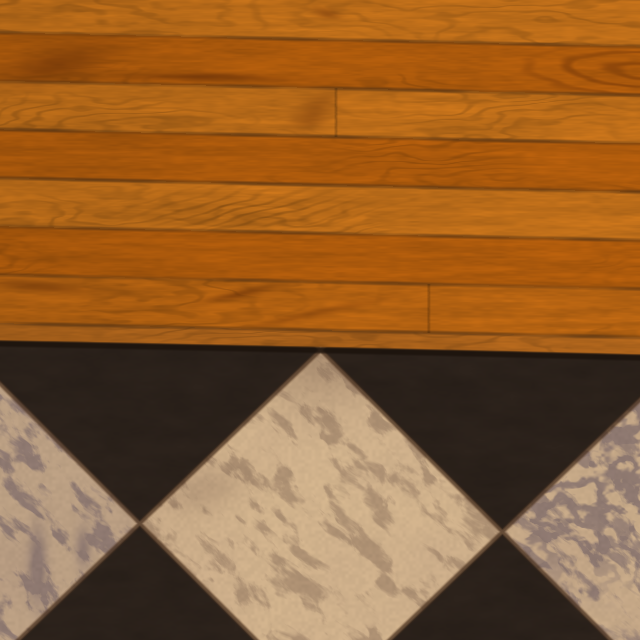
This texture is drawn by a three.js fragment shader. Its source:

```glsl
// Draws honey-coloured floorboards meeting a diagonal checker of dark and marble tiles.
varying vec2 vUv;

const float PLANK_HEIGHT = 0.0757;
const float FLOOR_TILT = 0.022;

float hash(vec2 p) {
  vec3 q = fract(vec3(p.xyx) * 0.1031);
  q += dot(q, q.yzx + 33.33);
  return fract((q.x + q.y) * q.z);
}

float noise(vec2 p) {
  vec2 cell = floor(p);
  vec2 f = fract(p);
  f = f * f * (3.0 - 2.0 * f);
  float low = mix(hash(cell), hash(cell + vec2(1.0, 0.0)), f.x);
  float high = mix(hash(cell + vec2(0.0, 1.0)), hash(cell + 1.0), f.x);
  return mix(low, high, f.y);
}

float fbm(vec2 p) {
  float sum = 0.0;
  float gain = 0.53;
  for (int i = 0; i < 4; i++) {
    sum += gain * noise(p);
    p = p * 2.03 + 17.3;
    gain *= 0.5;
  }
  return sum;
}

// Soft elongated mark, tilted by slope.
float streak(vec2 p, vec2 center, vec2 radius, float slope) {
  vec2 d = p - center;
  d.y -= slope * d.x;
  d /= radius;
  return exp(-dot(d, d));
}

// Narrow dark rings where a rising field crosses whole numbers.
float rings(float field) {
  float d = abs(fract(field) - 0.5);
  return smoothstep(0.22, 0.48, d);
}

vec3 wood(vec2 p) {
  float across = (p.y + FLOOR_TILT * p.x - 0.495) / PLANK_HEIGHT;
  float row = floor(across);
  float v = fract(across);
  float joint = row == 4.0 ? 0.525 : (row == 0.0 ? 0.67 : 2.0);
  float board = row + 20.0 + 13.0 * step(joint, p.x);

  // Base tone alternates between boards.
  float pale = row < 0.0 ? 0.55 : 1.0 - mod(row, 2.0);
  pale *= row == 0.0 ? 0.4 : 1.0;
  vec3 color = mix(vec3(0.645, 0.335, 0.045), vec3(0.71, 0.41, 0.095), pale);
  color = mix(color, vec3(0.61, 0.36, 0.12), 0.6 * step(across, 0.0));

  // Long fibres and curved growth rings.
  vec2 seed = vec2(board * 7.1, board * 3.7);
  float fibre = fbm(p * vec2(9.0, 130.0) + seed);
  float fine = noise(p * vec2(60.0, 330.0) + seed);
  float warp = fbm(p * vec2(4.5, 19.0) + seed);
  float arch = rings(warp * 7.0 + v * 1.5 - p.x * 4.0);
  float patches = smoothstep(0.35, 0.7, noise(p * vec2(4.0, 9.0) + seed));
  color *= 0.86 + 0.21 * fibre + 0.07 * fine;
  color *= 1.0 - arch * patches * (0.07 + 0.08 * fibre);

  // Sloping grain on the third board.
  float slopeZone = streak(p, vec2(0.39, 0.672), vec2(0.17, 0.028), 0.0);
  color *= 1.0 - 0.16 * slopeZone * rings((p.y - p.x * 0.3) * 75.0 + warp * 3.0);

  // Dark figure and stains.
  vec2 q = p + vec2(0.0, 0.012 * (warp - 0.5));
  float dark = 0.85 * streak(q, vec2(0.32, 0.876), vec2(0.11, 0.006), -0.02);
  dark += 0.65 * streak(q, vec2(0.09, 0.90), vec2(0.075, 0.025), 0.25);
  dark += 0.6 * streak(q, vec2(0.51, 0.978), vec2(0.02, 0.007), -0.2);
  dark += 0.65 * streak(q, vec2(0.375, 0.54), vec2(0.05, 0.006), 0.18);
  dark += 0.65 * streak(q, vec2(0.06, 0.555), vec2(0.06, 0.007), -0.08);
  dark += 0.45 * streak(q, vec2(0.49, 0.509), vec2(0.09, 0.006), 0.2);
  dark += 0.5 * streak(q, vec2(0.49, 0.825), vec2(0.03, 0.022), 0.5);
  float eye = length((p - vec2(1.02, 0.887)) * vec2(1.0, 5.0));
  dark += 0.55 * rings(eye * 15.0 + warp * 2.0) * smoothstep(0.27, 0.12, eye);
  color = mix(color, vec3(0.36, 0.16, 0.025), clamp(dark, 0.0, 1.0) * (0.45 + 0.5 * fibre));

  // Worn seams and butt joints.
  float seam = min(v, 1.0 - v) * PLANK_HEIGHT;
  float wear = 0.3 + 0.45 * noise(vec2(p.x * 13.0, floor(across + 0.5) * 5.0));
  color = mix(color, vec3(0.34, 0.20, 0.07), wear * (1.0 - smoothstep(0.0005, 0.005, seam)));
  color *= 1.0 - 0.2 * (1.0 - smoothstep(0.0, 0.004, abs(p.x - joint)));
  return color * (0.98 + 0.07 * smoothstep(0.0, 0.6, p.x));
}

vec3 marble(vec2 p) {
  float cloud = fbm(p * 9.0 + 4.0);
  vec2 along = vec2(p.x - p.y, p.x + p.y);
  float fleck = fbm(along * vec2(19.0, 42.0) + cloud * 2.0);
  float rightTile = smoothstep(0.77, 0.82, p.x);
  float leftTile = 1.0 - smoothstep(0.2, 0.23, p.x);
  vec3 color = mix(vec3(0.78, 0.66, 0.53), vec3(0.84, 0.72, 0.56), cloud);
  float gray = 0.65 * smoothstep(0.48, 0.72, fleck);
  gray += 0.65 * streak(p, vec2(0.5, 0.44), vec2(0.10, 0.07), 0.0);
  gray += 0.4 * streak(p, vec2(0.32, 0.235), vec2(0.06, 0.035), 0.2);
  gray += 0.28 * leftTile;
  gray += 0.8 * streak(p, vec2(0.055 + 0.008 * cloud, 0.115), vec2(0.013, 0.055), 0.0);
  gray += 0.6 * streak(p, vec2(0.13, 0.145), vec2(0.012, 0.03), 0.0);
  float vein = 1.0 - smoothstep(0.03, 0.13, abs(fbm(p * vec2(20.0, 28.0) + cloud) - 0.5));
  gray += rightTile * (0.12 + 0.75 * vein * smoothstep(0.02, 0.2, p.y));
  vec3 vein_color = mix(vec3(0.61, 0.50, 0.40), vec3(0.53, 0.45, 0.43), max(rightTile, leftTile));
  return mix(color, vein_color, clamp(gray, 0.0, 0.9)) * (0.97 + 0.05 * noise(p * 190.0));
}

// Oblique tile coordinates: whole numbers lie on the tile edges.
vec2 tileSpace(vec2 p, vec2 corner, vec2 u, vec2 v) {
  vec2 q = p - corner;
  return vec2(q.x * v.y - q.y * v.x, u.x * q.y - u.y * q.x) / (u.x * v.y - u.y * v.x);
}

vec3 tiles(vec2 p) {
  vec2 t = tileSpace(p, vec2(0.501, 0.453), vec2(0.284, -0.284), vec2(-0.2826, -0.271));
  vec2 edge = abs(fract(t + 0.5) - 0.5) * 0.393;
  vec2 side = (1.0 - 2.0 * mod(floor(t), 2.0)) * smoothstep(0.0, 0.004, edge);
  float white = 0.5 + 0.5 * side.x * side.y;
  vec3 black = vec3(0.165, 0.128, 0.102) * (0.9 + 0.2 * fbm(p * vec2(22.0, 50.0)));
  vec3 color = mix(black, marble(p), white);
  float grout = 1.0 - smoothstep(0.001, 0.006, min(edge.x, edge.y));
  return mix(color, vec3(0.34, 0.22, 0.13), 0.5 * grout);
}

void main() {
  vec2 p = vUv;
  float border = p.y - (0.467 - FLOOR_TILT * p.x + 0.003 * p.x * (1.0 - p.x));
  vec3 color = mix(tiles(p), wood(p), smoothstep(-0.002, 0.003, border));
  float gap = 1.0 - smoothstep(0.002, 0.007, abs(border + 0.004));
  gl_FragColor = vec4(mix(color, vec3(0.10, 0.065, 0.04), 0.75 * gap), 1.0);
}
```
